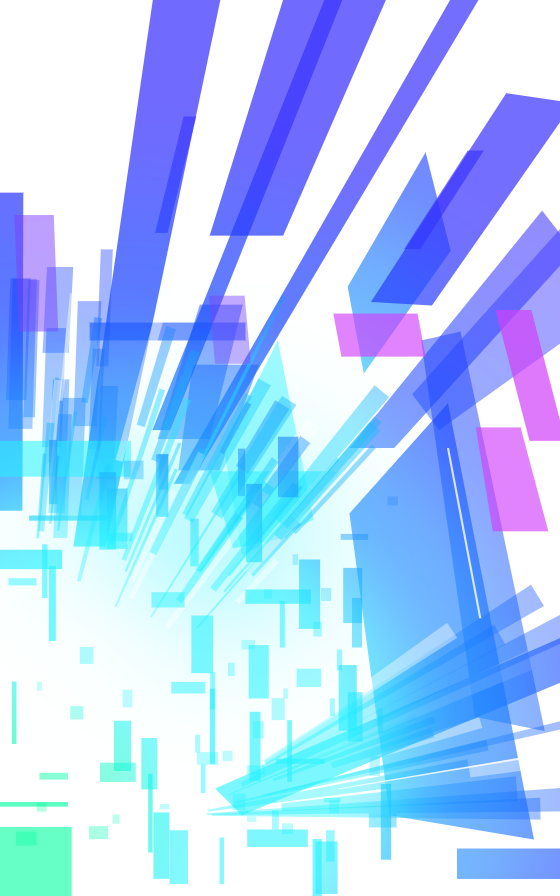
A Shadertoy shader for this background:

```glsl
// Translucent shards of light rushing out of a bright corner at the lower left.
// Bands, quads, rays and hashed slabs are layered over white; a radial ramp
// inks them from green through cyan, azure and blue to violet.

const vec2 CANVAS = vec2(62.5, 100);   // design units, origin lower left
const vec2 VANISH = vec2(1.5, 6.5);    // where the beams converge
const vec2 FAN = vec2(20, 9);          // source of the low right rays
const vec2 CORE = vec2(14, 15);        // centre of the colour ramp
const vec3 WHITE = vec3(1);
const vec3 GREEN = vec3(0, 1, 0.62);
const vec3 CYAN = vec3(0.14, 0.95, 1);
const vec3 AZURE = vec3(0.1, 0.52, 1);
const vec3 BLUE = vec3(0.1, 0.27, 1);
const vec3 VIOLET = vec3(0.22, 0.19, 1);
const vec3 MAGENTA = vec3(0.82, 0.25, 0.98);
const int RAYS = 44, FAN_RAYS = 16, SLABS = 84, PILLARS = 12;

vec2 p;        // current point in design units
float pixel;   // one pixel in design units
vec3 canvas;   // colour built up so far

vec4 hash(float n) {
  return fract(sin(n * vec4(12.99, 78.23, 39.43, 56.17) + 1.7) * 4375.85);
}

vec3 ramp(float shift) {
  float d = length(p - CORE) - shift;
  vec3 c = mix(GREEN, CYAN, smoothstep(4., 19., length(p - vec2(3, 9))));
  c = mix(c, AZURE, smoothstep(23., 40., d));
  c = mix(c, BLUE, smoothstep(38., 54., d));
  return mix(c, VIOLET, smoothstep(50., 75., d));
}

float glow(vec2 centre, vec2 size) {
  vec2 q = (p - centre) / size;
  return exp(-dot(q, q));
}

void paint(float d, vec3 ink, float alpha) {
  canvas = mix(canvas, ink, alpha * clamp(0.5 - d / pixel, 0., 1.));
}

// Band with level ends: top xy, bottom xy, then half widths
void band(vec4 ends, vec2 halfW, vec3 ink, float alpha) {
  vec2 axis = ends.xy - ends.zw;
  float h = (p.y - ends.w) / axis.y;
  float side = abs(p.x - mix(ends.z, ends.x, h)) - mix(halfW.y, halfW.x, h);
  side *= axis.y / length(axis);
  paint(max(side, max(p.y - ends.y, ends.w - p.y)), ink, alpha);
}

float edge(vec2 a, vec2 b) {
  vec2 e = normalize(b - a);
  return dot(p - a, vec2(-e.y, e.x));
}
// Convex quad, corners clockwise
void quad(vec4 ab, vec4 cd, vec3 ink, float alpha) {
  float d = max(edge(ab.xy, ab.zw), edge(ab.zw, cd.xy));
  paint(max(d, max(edge(cd.xy, cd.zw), edge(cd.zw, ab.xy))), ink, alpha);
}
void slab(vec2 centre, vec2 size, vec3 ink, float alpha) {
  vec2 d = abs(p - centre) - size;
  paint(max(d.x, d.y), ink, alpha);
}
// Wedge between two radii, widening away from its origin
void ray(vec2 origin, float angle, float spread, vec2 reach, vec3 ink, float alpha) {
  vec2 dir = vec2(cos(angle), sin(angle)), q = p - origin;
  float along = dot(q, dir), across = abs(dot(q, vec2(-dir.y, dir.x)));
  paint(max(across - spread * along, max(reach.x - along, along - reach.y)), ink, alpha);
}

void mainImage(out vec4 fragColor, in vec2 fragCoord) {
  p = fragCoord / iResolution.xy * CANVAS;
  pixel = CANVAS.y / iResolution.y;
  vec3 ink = ramp(0.), pale = ramp(20.), purple = mix(ink, MAGENTA, 0.5);
  canvas = mix(WHITE, CYAN, 0.3 * glow(vec2(23, 40), vec2(15, 13)));
  // Great beams
  band(vec4(21, 101, 10, 39), vec2(3.8, 1.8), ink, 0.72);
  band(vec4(37.7, 101, 27.5, 73.7), vec2(5.8, 4.1), ink, 0.72);
  band(vec4(37.6, 101, 18, 52), vec2(1), ink, 0.7);
  band(vec4(52.4, 101, 20.3, 46), vec2(1.6, 0.9), ink, 0.7);
  band(vec4(21.2, 87, 18, 74), vec2(0.7), ink, 0.6);
  quad(vec4(47.5, 83, 50.3, 72), vec4(40.6, 58.3, 38.8, 68), pale, 0.62);
  quad(vec4(56.5, 89.6, 64, 88.5), vec4(48.2, 65.9, 41.4, 66.3), ink, 0.7);
  band(vec4(53.1, 83.2, 46, 72.2), vec2(0.9), ink, 0.65);
  quad(vec4(60.5, 76.5, 64, 72), vec4(44, 50, 39, 50), ink, 0.55);
  quad(vec4(63, 75, 63, 62), vec4(49, 52, 46, 56), ink, 0.45);
  // Left pillars and dark cluster
  band(vec4(1.1, 78.5, 1, 43), vec2(1.5), ink, 0.72);
  for (int i = 0; i < PILLARS; i++) {
    vec4 h = hash(float(i) + 31.);
    float x = 13. * h.x, top = mix(50., 73., h.y);
    band(vec4(x + 0.5, top, x, top - 8. - 9. * h.z), vec2(0.4 + 1.2 * h.w), ink, 0.4);
  }
  band(vec4(24.7, 66, 20.5, 51), vec2(2.4, 2.9), ink, 0.5);
  band(vec4(25.2, 59.3, 22.2, 47.5), vec2(3.7, 2.3), ink, 0.5);
  slab(vec2(18.7, 63), vec2(8.7, 1), ink, 0.6);
  slab(vec2(7.3, 48.8), vec2(7.3, 2), pale, 0.55);
  // Right panels, then pale central ones
  quad(vec4(39, 42.7, 50, 55), vec4(59.6, 6.3, 43.5, 9), ink, 0.62);
  quad(vec4(47, 62, 51.4, 63), vec4(60.8, 18.4, 53, 20), ink, 0.5);
  slab(vec2(57, 3.6), vec2(6, 1.7), ink, 0.6);
  quad(vec4(31, 62, 35, 42), vec4(27, 38, 25, 50), mix(CYAN, WHITE, 0.4), 0.75);
  quad(vec4(23.4, 47.4, 38, 47.4), vec4(32, 40, 26, 38.8), CYAN, 0.5);
  // Rays from the vanishing point, some of them white
  for (int i = 0; i < RAYS; i++) {
    vec4 h = hash(float(i) + 3.);
    float start = mix(28., 50., h.y);
    ray(VANISH, mix(0.75, 1.5, h.x), 0.003 + 0.014 * h.z * h.z,
      vec2(start, start + 6. + 16. * h.w), i % 5 == 0 ? WHITE : mix(ink, pale, h.w), 0.45);
  }
  // Low fan on the right
  for (int i = 0; i < FAN_RAYS; i++) {
    vec4 h = hash(float(i) + 71.);
    ray(FAN, mix(0., 0.6, (float(i) + h.x) / float(FAN_RAYS)), 0.008 + 0.03 * h.y,
      vec2(3. + 16. * h.z, 28. + 22. * h.w), i % 4 == 3 ? WHITE : ink, 0.4);
  }
  quad(vec4(63, 29, 63, 24), vec4(27, 9, 24, 12), ink, 0.6);
  // White bloom under upright and level slabs
  canvas = mix(canvas, WHITE, 0.5 * glow(vec2(9, 27), vec2(11, 9)));
  for (int i = 0; i < SLABS; i++) {
    vec4 h = hash(float(i) + 140.);
    vec2 size = vec2(0.25 + h.z * h.z, 0.5 + 4. * h.w * h.w);
    vec2 spot = vec2(45. * h.x, 3. + 45. * h.y);
    slab(spot, i % 3 > 0 ? size : size.yx, ink, 0.25 + 0.4 * h.w);
  }
  slab(vec2(3.5), vec2(4.5, 4.2), GREEN, 0.6);
  // Magenta accents
  band(vec4(41.9, 65, 42.8, 60.2), vec2(4.7), MAGENTA, 0.65);
  band(vec4(57.3, 65.4, 61.1, 50.8), vec2(2), MAGENTA, 0.7);
  band(vec4(55.6, 52.3, 58.1, 40.7), vec2(2.5, 3.1), MAGENTA, 0.65);
  band(vec4(3.8, 76, 4.3, 63), vec2(2.2), purple, 0.5);
  band(vec4(25.3, 67, 26, 59.4), vec2(2), purple, 0.45);
  // Bright seams
  band(vec4(50, 50, 53.6, 31), vec2(0.12), WHITE, 0.8);
  ray(FAN, 0.165, 0.003, vec2(18, 39), WHITE, 0.8);
  fragColor = vec4(canvas, 1);
}
```
